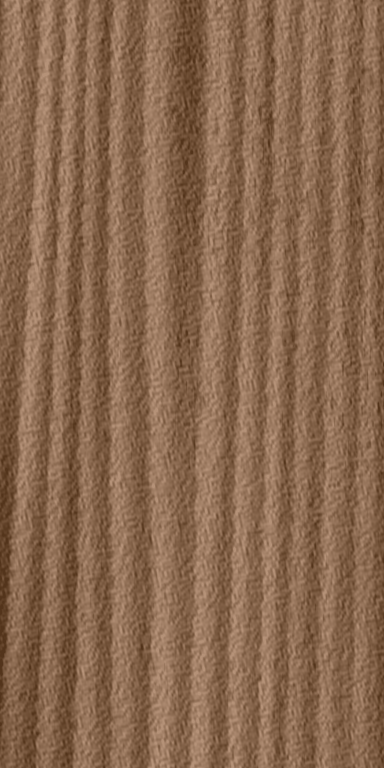
Give the GLSL for this texture, as a WebGL 1 fragment shader.

```glsl
precision highp float;
uniform vec2 u_resolution;

const vec3 DARK_WOOD = vec3(0.41, 0.285, 0.185);
const vec3 LIGHT_WOOD = vec3(0.65, 0.515, 0.415);
const float BASE_TONE = 0.505;
const float BAND_COUNT = 10.5;
const float BAND_WANDER = 1.25;
const float BAND_LEAN = 0.04;
const float BAND_CONTRAST = 0.33;
const float BAND_SOFTNESS = 0.3;
const float BAND_SKEW = 0.6;
const float EDGE_RAGGEDNESS = 0.011;
const float BROAD_CONTRAST = 0.45;
const float SHADE_CONTRAST = 0.2;
const float STREAK_CONTRAST = 0.36;
const float GRAIN_CONTRAST = 0.6;
const float PORE_DEPTH = 0.35;
const float EDGE_SHADE = 0.4;
const vec2 GRAIN_SCALE = vec2(155.0, 112.0);
const vec2 GRAIN_RELIEF = vec2(0.0055, -0.0045);
const vec2 PORE_SCALE = vec2(140.0, 38.0);

float hash(vec2 p) {
  vec3 q = fract(vec3(p.xyx) * 0.1031);
  q += dot(q, q.yzx + 33.33);
  return fract((q.x + q.y) * q.z);
}

// Value noise centred on zero
float noise(vec2 p) {
  vec2 cell = floor(p);
  vec2 f = fract(p);
  f = f * f * (3.0 - 2.0 * f);
  float low = mix(hash(cell), hash(cell + vec2(1.0, 0.0)), f.x);
  float high = mix(hash(cell + vec2(0.0, 1.0)), hash(cell + 1.0), f.x);
  return mix(low, high, f.y) - 0.5;
}

// Lengthwise coordinate that follows the gentle lean of the wood
float across(vec2 p) {
  return p.x - BAND_LEAN * p.y * (1.0 - p.x);
}

// Continuous ribbons with ragged edges and uneven widths
float ribbons(vec2 p) {
  float ragged = noise(p * vec2(90.0, 55.0) + 11.0);
  float u = across(p) + EDGE_RAGGEDNESS * ragged;
  float wander = noise(vec2(u * 3.5, p.y * 0.55) + 23.0);
  float phase = 6.2831853 * (u * BAND_COUNT + BAND_WANDER * wander);
  float wave = sin(phase + BAND_SKEW * sin(phase));
  wave /= sqrt(wave * wave + BAND_SOFTNESS);
  float strength = mix(1.15, 0.8, smoothstep(0.55, 0.9, p.x));
  float broad = noise(vec2(u * 9.0, p.y * 0.5) + 41.0);
  float shade = noise(p * vec2(3.0, 1.2) + 67.0);
  return BAND_CONTRAST * strength * wave + BROAD_CONTRAST * broad
    + SHADE_CONTRAST * shade;
}

// Thin lengthwise streaks, finer towards the right side
float streaks(vec2 p) {
  float u = across(p);
  float wide = noise(vec2(u * 32.0, p.y * 0.9) + 57.0);
  float thin = noise(vec2(u * 80.0, p.y * 4.0) + 73.0);
  return STREAK_CONTRAST * mix(wide, thin, 0.2 + 0.4 * p.x);
}

// Fine embossed fibres, lit from one side
float grain(vec2 p) {
  vec2 slanted = vec2(p.x + 0.22 * p.y, p.y - 0.12 * p.x);
  float lit = noise(slanted * GRAIN_SCALE + 5.0);
  float shaded = noise((slanted + GRAIN_RELIEF) * GRAIN_SCALE + 5.0);
  return GRAIN_CONTRAST * (lit - shaded);
}

// Short dark vertical flecks
float pores(vec2 p) {
  float fleck = smoothstep(0.18, 0.4, noise(p * PORE_SCALE + 131.0));
  float patchiness = 0.6 + noise(p * vec2(16.0, 2.0) + 151.0);
  return PORE_DEPTH * fleck * patchiness * mix(0.5, 1.2, p.x);
}

void main() {
  vec2 p = gl_FragCoord.xy / u_resolution.x;

  float tone = BASE_TONE + ribbons(p) + streaks(p) + grain(p) - pores(p);
  tone -= EDGE_SHADE * (1.0 - smoothstep(0.0, 0.06, p.x));

  vec3 color = mix(DARK_WOOD, LIGHT_WOOD, clamp(tone, -0.35, 1.25));
  gl_FragColor = vec4(color, 1.0);
}
```
